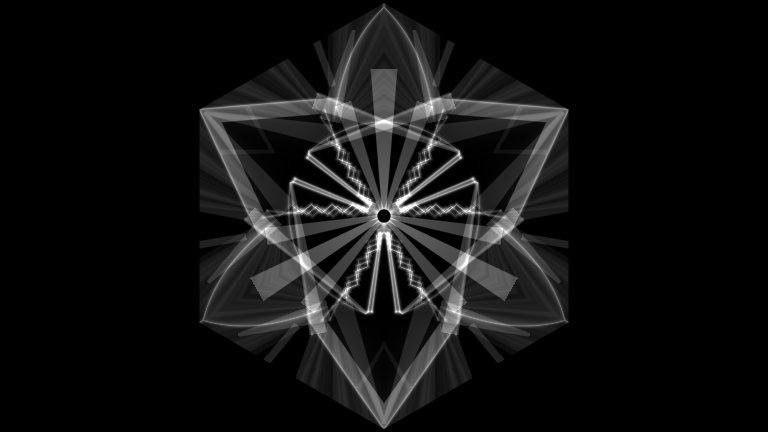
Give the GLSL for this background, as a Shadertoy shader.

```glsl
const float TAU = 6.2831853;

float hash(float n) { return fract(sin(n * 91.37) * 4375.85); }

float noise(float x) {
    float f = fract(x);
    return mix(hash(floor(x)), hash(floor(x) + 1.0), f * f * (3.0 - 2.0 * f));
}

// Uneven streaks spreading from a point
float fan(vec2 p, vec2 origin) {
    vec2 d = p - origin;
    float a = atan(d.x, d.y);
    return 0.45 + 0.6 * noise(a * 13.0) + 0.5 * noise(a * 47.0) * noise(a * 21.0 + 8.0);
}

float below(float d) {
    float w = 0.8 / iResolution.y;
    return smoothstep(w, -w, d);
}

// Translucent strip from a to b with half widths wa and wb
float strip(vec2 p, vec2 a, vec2 b, float wa, float wb) {
    vec2 d = b - a, v = p - a;
    float h = dot(v, d) / dot(d, d);
    float side = abs(v.x * d.y - v.y * d.x) / length(d);
    return below(side - mix(wa, wb, h)) * step(0.0, h) * step(h, 1.0);
}

// Thin glowing segment
float glow(vec2 p, vec2 a, vec2 b, float w) {
    vec2 d = b - a, v = p - a;
    float h = clamp(dot(v, d) / dot(d, d), 0.0, 1.0);
    return exp(-pow(length(v - d * h) / w, 1.5));
}

void mainImage(out vec4 fragColor, in vec2 fragCoord) {
    vec2 p = (fragCoord - 0.5 * iResolution.xy) / iResolution.y;
    float r = length(p);

    // Fold into a sixth: kite axis at 0, arch axis at 60 degrees
    float a = abs(mod(atan(p.x, -p.y) + TAU / 6.0, TAU / 3.0) - TAU / 6.0);
    float b = TAU / 6.0 - a;
    float c = a - TAU / 12.0;
    vec2 kite = r * vec2(sin(a), cos(a));
    vec2 arch = r * vec2(sin(b), cos(b));
    vec2 spoke = r * vec2(cos(c), sin(c));
    float light = 0.0;

    // Wide kite bands and their streaked interior
    vec2 tip = vec2(0.0, 0.495), knee = vec2(0.153, 0.275);
    float inside = dot(kite - knee, vec2(-0.821, -0.571));
    float outer = smoothstep(0.21, 0.27, kite.y);
    float kiteFan = fan(kite, vec2(0.12, 0.21));
    light += below(-inside) * outer * (0.27 * below(inside - 0.035) + 0.12 * exp(-inside / 0.04)) * (0.65 + 0.35 * kiteFan);
    light += 0.28 * glow(kite, tip, knee, 0.003);
    light += 0.12 * strip(kite, vec2(0.0, 0.48), vec2(0.1, 0.2), 0.004, 0.025);
    light += 0.06 * strip(kite, vec2(0.06, 0.4), vec2(-0.04, 0.23), 0.006, 0.003);

    // Dim fan outside the kite
    float flank = kite.x - 0.15 - 0.353 * (kite.y - 0.22);
    light += 0.13 * below(inside) * below(flank) * kiteFan * smoothstep(0.2, 0.23, kite.y);

    // Arch with pale curved rim, side fans and a loose strip
    float rim = 0.135 * (1.0 - exp(-7.5 * max(0.484 - arch.y, 0.0)));
    float rimDistance = arch.x - rim;
    float archFan = fan(arch, vec2(0.12, 0.2));
    float archArea = below(arch.x - 0.13) * smoothstep(0.21, 0.25, arch.y);
    light += archArea * (0.11 * archFan + 0.1 * below(rimDistance) * exp(rimDistance / 0.03));
    light += archArea * 0.32 * exp(-abs(rimDistance) / 0.003);
    light += 0.13 * strip(arch, vec2(0.118, 0.3), vec2(0.162, 0.42), 0.008, 0.009);
    light += 0.14 * strip(arch, vec2(0.125, 0.22), vec2(0.07, 0.43), 0.025, 0.004);

    // Crossing bands that close the inner wedges
    for (float s = -1.0; s < 2.0; s += 2.0) {
        vec2 m = vec2(arch.x * s, arch.y);
        vec2 left = vec2(-0.16, 0.268), right = vec2(0.176, 0.148);
        light += 0.2 * strip(m, left, right, 0.02, 0.004);
        light += 0.16 * glow(m, left + vec2(0.005, 0.014), right, 0.003);
    }
    float bow = arch.y - 0.218 + 2.26 * arch.x * arch.x;
    light += 0.3 * exp(-abs(bow) / 0.003) * below(arch.x - 0.176);

    // Paired arms ending at the wedge corner
    vec2 corner = vec2(0.037, 0.222);
    light += 0.5 * glow(kite, vec2(0.009, 0.04), corner, 0.0035);
    light += 0.45 * glow(kite, vec2(0.006, 0.05), corner - vec2(0.009, 0.0), 0.003);
    light += 0.4 * glow(kite, corner, corner - vec2(0.009, 0.0), 0.004);
    light += 0.14 * strip(kite, vec2(0.007, 0.04), corner - vec2(0.005, 0.0), 0.004, 0.006);

    // Braided zigzags along the spokes
    float reach = smoothstep(0.02, 0.04, spoke.x) * smoothstep(0.235, 0.18, spoke.x);
    for (float i = 0.0; i < 3.0; i++) {
        float wave = abs(fract(spoke.x / 0.048 + 0.27 * i) - 0.5) * 4.0 - 1.0;
        float d = abs(spoke.y + 0.017 - 0.004 * i - 0.0095 * wave);
        light += reach * ((0.55 - 0.17 * i) * exp(-d / 0.0022) + 0.09 * below(d - 0.007));
    }
    light += 0.3 * glow(spoke, vec2(0.19, -0.012), vec2(0.28, 0.004), 0.003);
    light += 0.2 * glow(spoke, vec2(0.19, -0.005), vec2(0.27, -0.012), 0.003);

    // Radial beams
    float fade = exp(-1.8 * r);
    light += 0.42 * fade * strip(arch, vec2(0.0), vec2(0.0, 0.34), 0.004, 0.031);
    light += 0.33 * fade * strip(arch, vec2(0.0), vec2(0.095, 0.26), 0.004, 0.02);

    // Bright hub with a dark core
    light += 0.75 * exp(-max(r - 0.016, 0.0) / 0.012) * (0.6 + 0.4 * cos(3.0 * a));
    light += 0.35 * glow(kite, vec2(0.0, 0.015), vec2(0.0, 0.045), 0.007);
    light *= below(0.0155 - r);

    // Hexagonal outline
    light *= below(spoke.x - 0.427);
    fragColor = vec4(vec3(min(light, 1.0)), 1.0);
}
```
